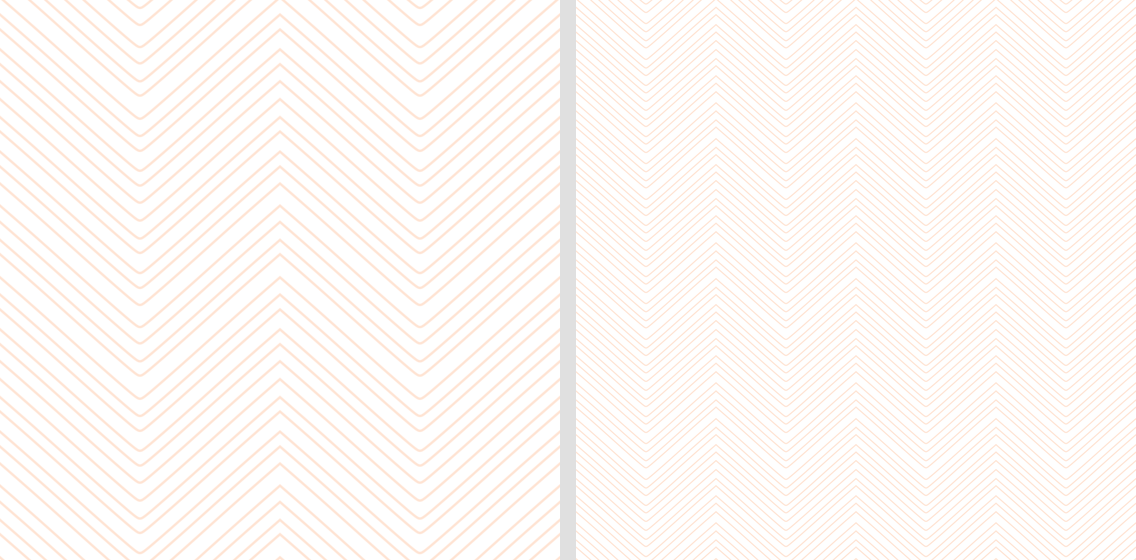
Left, the tile; right, the same tile 2 across and 2 down.
Reproduce this pattern procedurally as a Shadertoy shader.

```glsl
const float ZIGZAGS = 2.0;            // peaks across
const float LINES = 32.0;             // lines down
const float LINES_PER_CYCLE = 16.0;   // spacing rhythm repeats after this many
const float FIRST_LINE = 0.021;       // offset from the top edge
const float SLOPE = 0.885;
const float VALLEY_RADIUS = 0.0052;
const float BEND = 0.0006;
const float HALF_WIDTH = 0.0021;
const float FEATHER = 0.0015;
const vec3 PAPER = vec3(1.0);
const vec3 PEACH = vec3(1.0, 0.89, 0.825);

// Layered waves that shift each line, in units of line spacing
const vec3 SLOW_WAVES = vec3(1.0, 3.0, 4.0);
const vec3 SLOW_AMOUNT = vec3(0.093, 0.050, 0.045);
const vec3 SLOW_PHASE = vec3(0.18, 0.80, -0.62);
const vec3 FAST_WAVES = vec3(5.0, 6.0, 7.0);
const vec3 FAST_AMOUNT = vec3(0.066, 0.047, 0.065);
const vec3 FAST_PHASE = vec3(-1.917, -0.48, -1.887);
const float TAU = 6.2831853;

float lineShift(float index) {
    float angle = TAU * mod(index, LINES_PER_CYCLE) / LINES_PER_CYCLE;
    return dot(SLOW_AMOUNT, cos(angle * SLOW_WAVES - SLOW_PHASE))
         + dot(FAST_AMOUNT, cos(angle * FAST_WAVES - FAST_PHASE));
}

// Drop below the peak (x) and local steepness (y)
vec2 chevron(float x) {
    float fromValley = abs(fract(x * ZIGZAGS) - 0.5) / ZIGZAGS;
    float rounded = length(vec2(fromValley, VALLEY_RADIUS));
    float bend = BEND * sin(fromValley * ZIGZAGS * 2.0 * TAU);
    float drop = SLOPE * (0.5 / ZIGZAGS - rounded) + bend;
    return vec2(drop, SLOPE * fromValley / rounded);
}

// Distance to the closest line, measured across the stroke
float strokeDistance(vec2 uv) {
    vec2 fold = chevron(uv.x);
    float row = (1.0 - uv.y - fold.x - FIRST_LINE) * LINES;
    float base = round(row);
    float nearest = 2.0;
    for (float k = -1.0; k <= 1.0; k++) {
        float index = base + k;
        nearest = min(nearest, abs(row - index - lineShift(index)));
    }
    return nearest / LINES * inversesqrt(1.0 + fold.y * fold.y);
}

void mainImage(out vec4 fragColor, in vec2 fragCoord) {
    vec2 uv = fragCoord / iResolution.xy;
    float pixel = 1.0 / min(iResolution.x, iResolution.y);
    float soft = max(FEATHER, 0.7 * pixel);
    float ink = 1.0 - smoothstep(HALF_WIDTH - soft, HALF_WIDTH + soft, strokeDistance(uv));
    fragColor = vec4(mix(PAPER, PEACH, ink), 1.0);
}
```
